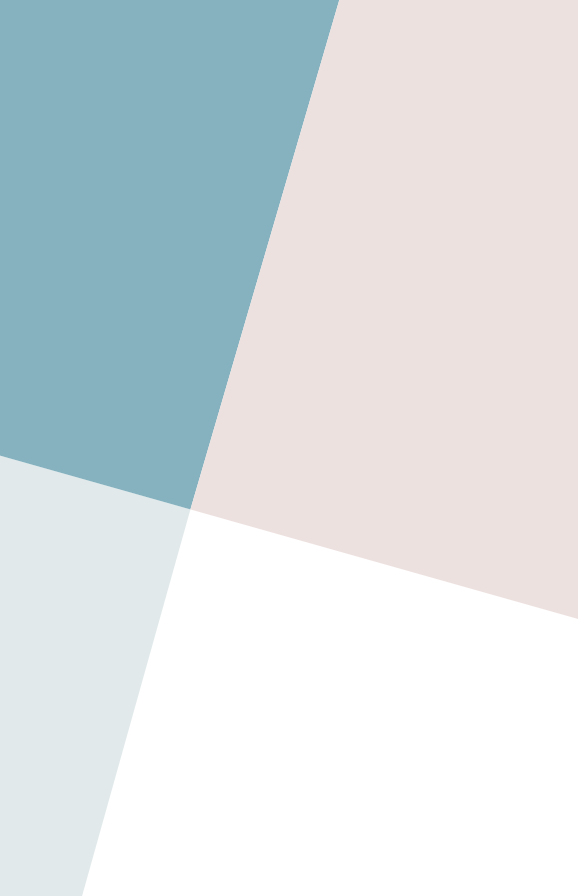
Reproduce this background procedurally as a WebGL 2 fragment shader.

```glsl
#version 300 es
precision highp float;
// Four flat colour fields divided by two tilted, crossing edges.

uniform vec2 u_resolution;
out vec4 outColor;

// Colours of the fields
const vec3 WHITE = vec3(1.0);
const vec3 TEAL  = vec3(0.525, 0.698, 0.749);
const vec3 BLUSH = vec3(0.929, 0.882, 0.875);
const vec3 MIST  = vec3(0.882, 0.914, 0.918);

// Ends of the edges, as fractions of the canvas
const vec2 CROSSING   = vec2(0.3295, 0.4316);
const vec2 TOP_END    = vec2(0.5870, 1.0);
const vec2 BOTTOM_END = vec2(0.1420, 0.0);
const vec2 LEFT_END   = vec2(0.0, 0.4915);
const vec2 RIGHT_END  = vec2(1.0, 0.3092);

// Signed distance to the line from a to b, positive on its left side
float lineDistance(vec2 p, vec2 a, vec2 b) {
    vec2 direction = normalize(b - a);
    return dot(p - a, vec2(-direction.y, direction.x));
}

// Smooth coverage of the half plane left of the line, one pixel wide
float leftOf(vec2 p, vec2 a, vec2 b, vec2 canvas) {
    float d = lineDistance(p, a * canvas, b * canvas);
    return clamp(d * u_resolution.y + 0.5, 0.0, 1.0);
}

void main() {
    // Canvas of height one
    vec2 canvas = vec2(u_resolution.x / u_resolution.y, 1.0);
    vec2 p = gl_FragCoord.xy / u_resolution.y;

    float above     = leftOf(p, LEFT_END, RIGHT_END, canvas);
    float upperLeft = leftOf(p, CROSSING, TOP_END, canvas);
    float lowerLeft = leftOf(p, BOTTOM_END, CROSSING, canvas);

    // Lay each field over white, so shared edges keep a fine pale seam
    vec3 color = WHITE;
    color = mix(color, MIST, (1.0 - above) * lowerLeft);
    color = mix(color, TEAL, above * upperLeft);
    color = mix(color, BLUSH, above * (1.0 - upperLeft));

    outColor = vec4(color, 1.0);
}
```
